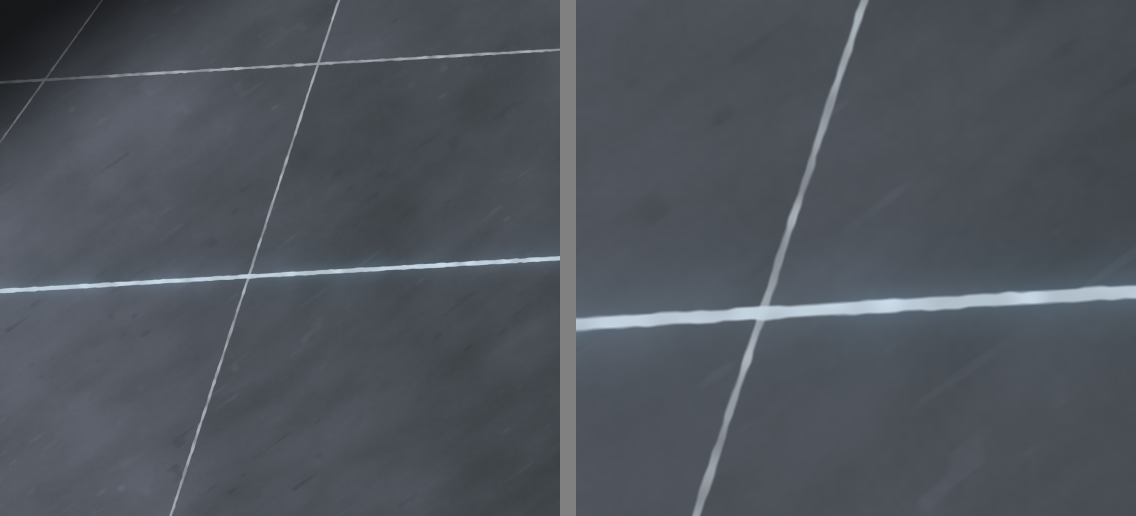
Left: the whole. Right: its middle third, enlarged.
Write a WebGL 1 fragment shader that draws this texture.

```glsl
precision highp float;
// Dark slate floor tiles with thin pale joints, seen in perspective.
// Screen points are projected onto the floor plane, where a unit grid gives
// the tiles; layered noise adds mottling, scuffs and grain under a corner shadow.
uniform vec2 u_resolution;

const vec2 VANISH = vec2(1.038, 2.169);      // where the long joints converge
const float TILT = 0.0585;                   // slope of the cross joints
const vec2 TILE = vec2(0.4175, 0.1906);      // tile size in projected units
const vec2 ORIGIN = vec2(-0.750, 0.598);     // projected corner of tile (0, 0)

const vec3 SLATE_DARK = vec3(0.255, 0.275, 0.295);
const vec3 SLATE_LIGHT = vec3(0.365, 0.385, 0.425);
const vec3 GROUT = vec3(0.64, 0.67, 0.70);
const vec3 GROUT_LIT = vec3(0.78, 0.84, 0.89);
const vec3 GLOW = vec3(0.055, 0.090, 0.115);

float hash(vec2 p) {
  return fract(sin(dot(p, vec2(127.1, 311.7))) * 43758.5453);
}

float noise(vec2 p) {
  vec2 i = floor(p), f = fract(p);
  f = f * f * (3.0 - 2.0 * f);
  return mix(mix(hash(i), hash(i + vec2(1.0, 0.0)), f.x),
             mix(hash(i + vec2(0.0, 1.0)), hash(i + vec2(1.0, 1.0)), f.x), f.y);
}

float fbm(vec2 p) {
  float sum = 0.0, gain = 0.5;
  for (int i = 0; i < 5; i++) {
    sum += gain * noise(p);
    p = mat2(0.8, 0.6, -0.6, 0.8) * p * 2.05 + 7.3;
    gain *= 0.5;
  }
  return sum;
}

vec2 rotate(vec2 p, float a) {
  return vec2(cos(a) * p.x + sin(a) * p.y, cos(a) * p.y - sin(a) * p.x);
}

// Distance below the horizon
float floorDepth(vec2 p) {
  return VANISH.y - p.y + TILT * (p.x - VANISH.x);
}

// Floor coordinates: whole numbers lie on the joints
vec2 floorCoord(vec2 p, float depth) {
  return (vec2(p.x - VANISH.x, 1.0) / depth - ORIGIN) / TILE;
}

float stroke(float dist, float halfWidth, float soft) {
  return 1.0 - smoothstep(halfWidth - soft, halfWidth + soft, dist);
}

// Mottled stone with diagonal brushing, a per-tile tone and small scuffs
vec3 slate(vec2 p, vec2 cell) {
  vec2 shift = 5.0 * vec2(hash(cell), hash(cell + 3.7));
  vec2 along = rotate(p, 0.62);
  float clouds = fbm(p * 4.0 + shift) - 0.48;
  float brushed = fbm(along * vec2(9.0, 25.0) + shift) - 0.48;
  float grain = noise(p * 190.0) - 0.5;
  float leftLight = 1.0 - smoothstep(0.15, 0.95, p.x);
  float tone = 0.17 + 0.55 * leftLight + 0.85 * clouds + 0.50 * brushed;
  tone += 0.07 * grain + 0.10 * (hash(cell + 9.1) - 0.5);
  vec3 stone = mix(SLATE_DARK, SLATE_LIGHT, tone);
  float scuff = smoothstep(0.80, 0.95, noise(along * vec2(28.0, 75.0) + shift));
  float side = noise(p * 9.0 + shift) - 0.5;
  return stone * (1.0 + 0.22 * scuff * side);
}

// Darkness that falls across the upper left corner
float cornerShade(vec2 p) {
  float reach = p.x / 0.45 + (1.0 - p.y) / 0.33;
  return mix(0.26, 1.0, smoothstep(0.15, 1.30, reach));
}

void main() {
  vec2 p = gl_FragCoord.xy / u_resolution.y;
  float soft = max(0.0013, 0.8 / u_resolution.y);
  float depth = floorDepth(p);
  vec2 tile = floorCoord(p, depth);
  vec2 joint = floor(tile + 0.5);

  // Screen distance to the nearest joints, with slightly ragged edges
  vec2 scale = TILE * vec2(0.95 * depth, depth * depth);
  vec2 dist = abs(tile - joint) * scale;
  vec2 ragged = dist + 0.0016 * (noise(p * 120.0) - 0.5);

  // The nearest cross joint catches the light
  float lit = 1.0 - step(0.5, abs(joint.y));
  float wear = 0.82 + 0.30 * noise(p * 55.0);
  float longJoint = stroke(ragged.x, 0.0016 + 0.0005 * depth, soft);
  float crossJoint = stroke(ragged.y, mix(0.0025, 0.0041, lit), soft);

  vec3 color = slate(p, floor(tile));
  float halo = lit * exp(-dist.y / 0.016);
  color += GLOW * halo * (0.5 + noise(p * 18.0));
  color = mix(color, GROUT * wear, 0.92 * longJoint);
  vec3 crossColor = mix(GROUT * wear, GROUT_LIT * (0.5 + 0.5 * wear), lit);
  color = mix(color, crossColor, 0.95 * crossJoint);

  gl_FragColor = vec4(color * cornerShade(p), 1.0);
}
```
